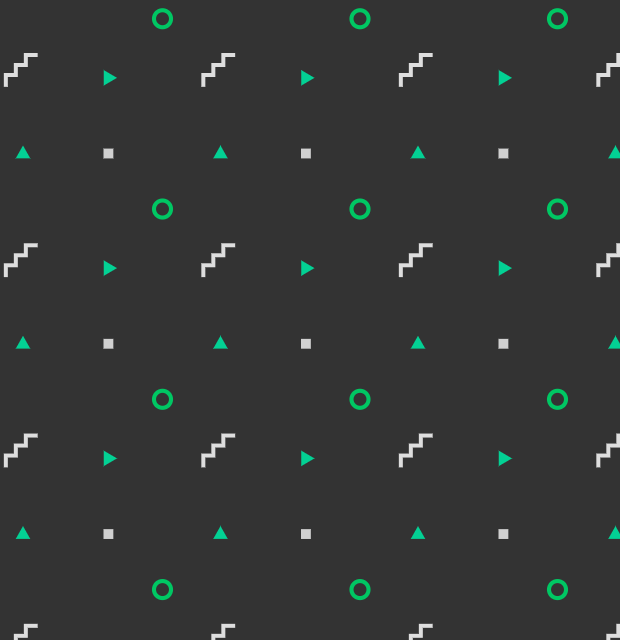
Reproduce this pattern procedurally as a Shadertoy shader.

```glsl
float boxDistance(vec2 p, vec2 halfSize) {
    vec2 d = abs(p) - halfSize;
    return length(max(d, 0.0)) + min(max(d.x, d.y), 0.0);
}

// Isosceles triangle standing on the origin, apex along +y
float triangleDistance(vec2 p, float halfBase, float height) {
    vec2 sideNormal = normalize(vec2(height, halfBase));
    return max(-p.y, dot(vec2(abs(p.x), p.y - height), sideNormal));
}

// Three L-shaped steps climbing to the right, y pointing down
float stairsDistance(vec2 p) {
    float d = 1e3;
    for (int i = 0; i < 3; i++) {
        vec2 q = p - vec2(12.0, -12.0) * float(i);
        float riser = boxDistance(q - vec2(2.4, 8.3), vec2(2.4, 8.3));
        float tread = boxDistance(q - vec2(8.3, 2.4), vec2(8.3, 2.4));
        d = min(d, min(riser, tread));
    }
    return d;
}

void mainImage(out vec4 fragColor, in vec2 fragCoord) {
    // The canvas is 768 units high, measured from the top
    float pixel = 768.0 / iResolution.y;
    vec2 p = vec2(fragCoord.x, iResolution.y - fragCoord.y) * pixel;
    p = mod(p, vec2(237.0, 228.33));

    float ring = abs(length(p - vec2(195.0, 22.5)) - 10.2) - 2.45;
    float stairs = stairsDistance(p - vec2(4.6, 87.6));
    float square = boxDistance(p - vec2(130.1, 184.2), vec2(5.9));
    float rightArrow = triangleDistance((p - vec2(124.5, 93.4)).yx, 9.3, 15.9);
    float upArrow = triangleDistance(vec2(p.x - 27.6, 190.0 - p.y), 8.7, 15.4);
    float arrows = min(rightArrow, upArrow);

    // Flat colours with one-pixel soft edges
    vec3 color = vec3(0.2);
    color = mix(color, vec3(0.0, 0.78, 0.39), clamp(0.5 - ring / pixel, 0.0, 1.0));
    color = mix(color, vec3(0.01, 0.82, 0.58), clamp(0.5 - arrows / pixel, 0.0, 1.0));
    color = mix(color, vec3(0.87), clamp(0.5 - stairs / pixel, 0.0, 1.0));
    color = mix(color, vec3(0.82), clamp(0.5 - square / pixel, 0.0, 1.0));
    fragColor = vec4(color, 1.0);
}
```
